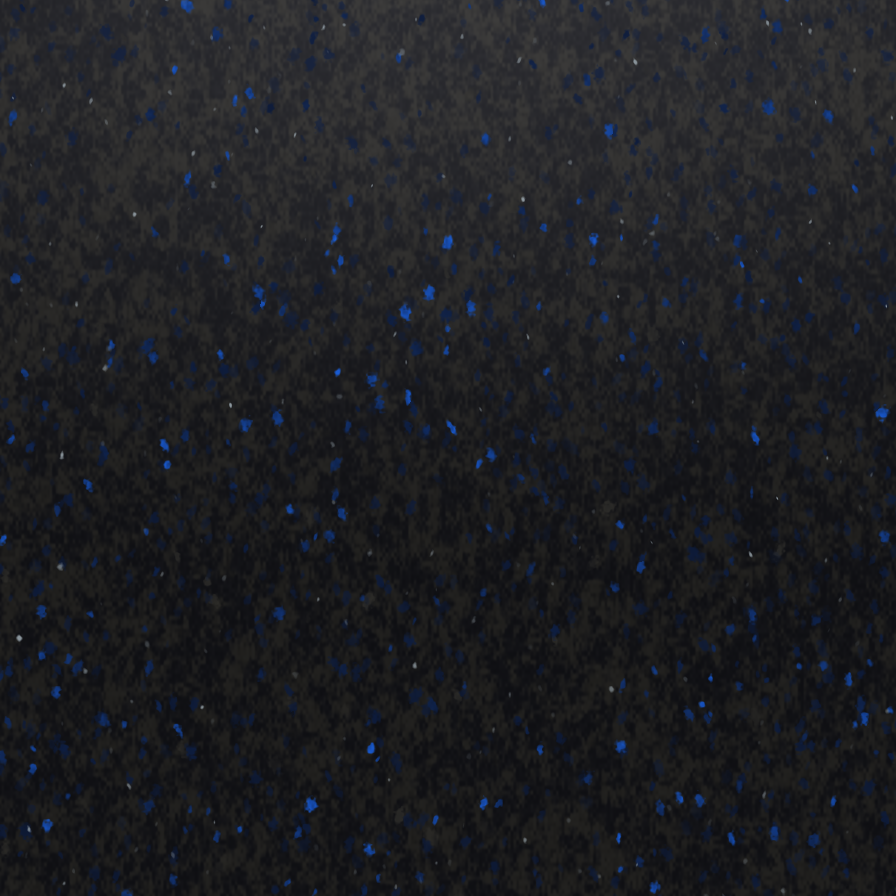
Give the GLSL for this texture, as a Shadertoy shader.

```glsl
// Dark speckled stone with blue and pale mineral flecks, lit softly from above.
#define SHADOW_TONE vec3(0.066, 0.068, 0.082)
#define WARM_TONE   vec3(0.122, 0.119, 0.112)
#define LIGHT_TONE  vec3(0.112, 0.112, 0.116)
#define FAINT_BLUE  vec3(0.050, 0.105, 0.230)
#define VIVID_BLUE  vec3(0.090, 0.360, 0.850)
#define PALE_TONE   vec3(0.620, 0.670, 0.700)
#define OLIVE_TONE  vec3(0.215, 0.210, 0.190)
#define GRAIN_SCALE vec2(150.0, 95.0)
#define BLUE_CELLS  48.0
#define PALE_CELLS  40.0

float hash(vec2 p) {
    vec3 q = fract(vec3(p.xyx) * 0.1031);
    q += dot(q, q.yzx + 33.33);
    return fract((q.x + q.y) * q.z);
}

float valueNoise(vec2 p) {
    vec2 cell = floor(p);
    vec2 f = fract(p);
    f = f * f * (3.0 - 2.0 * f);
    float low = mix(hash(cell), hash(cell + vec2(1, 0)), f.x);
    float high = mix(hash(cell + vec2(0, 1)), hash(cell + vec2(1, 1)), f.x);
    return mix(low, high, f.y);
}

// Scattered ragged ellipses: x is coverage, y is a random value for the fleck.
vec2 flecks(vec2 uv, float cells, float density, float radius, float seed) {
    vec2 home = floor(uv * cells);
    float ragged = 0.9 * (valueNoise(uv * 330.0 + seed) - 0.5);
    float pixel = 1.0 / iResolution.y;
    vec2 best = vec2(0.0);
    for (int j = -1; j <= 1; j++)
    for (int i = -1; i <= 1; i++) {
        vec2 cell = home + vec2(i, j);
        vec2 id = cell + seed;
        float cluster = 0.35 + 1.3 * valueNoise(cell / cells * 9.0 + seed);
        if (hash(id) > density * cluster) continue;
        vec2 center = (cell + vec2(hash(id + 17.3), hash(id + 41.7))) / cells;
        float angle = 1.1 * (hash(id + 63.1) - 0.5);
        float size = radius * mix(0.5, 1.25, hash(id + 87.9));
        vec2 d = mat2(cos(angle), sin(angle), -sin(angle), cos(angle)) * (uv - center);
        d.x *= mix(1.2, 2.2, hash(id + 29.5));
        float soft = 0.3 + pixel / size;
        float cover = 1.0 - smoothstep(1.0 - soft, 1.0 + soft, length(d) / size + ragged);
        if (cover > best.x) best = vec2(cover, hash(id + 105.2));
    }
    return best;
}

void mainImage(out vec4 fragColor, in vec2 fragCoord) {
    vec2 uv = fragCoord / iResolution.y;
    float across = fragCoord.x / iResolution.x - 0.52;

    // Upright mineral grain in three sizes
    float coarse = valueNoise(uv * GRAIN_SCALE * 0.55 + 7.0);
    float medium = valueNoise(uv * GRAIN_SCALE + 31.0);
    float fine = valueNoise(uv * GRAIN_SCALE * 2.1 + 53.0);
    float patches = valueNoise(uv * 14.0 + 3.0);
    float grain = 0.36 * coarse + 0.38 * medium + 0.26 * fine;
    float warm = smoothstep(0.32, 0.75, grain + 0.14 * (patches - 0.5));
    vec3 color = mix(SHADOW_TONE, WARM_TONE, warm);
    color += 0.022 * (fine - 0.5);

    // Light falling from the upper edge, weaker toward the sides
    float light = smoothstep(0.32, 1.08, uv.y) * (1.0 - 1.1 * across * across);
    color += LIGHT_TONE * light;

    // Muted olive chips
    vec2 olive = flecks(uv, 26.0, 0.10, 0.008, 211.0);
    color = mix(color, OLIVE_TONE, olive.x * (0.1 + 0.5 * olive.y * olive.y));

    // Blue flecks: many faint, few vivid
    vec2 faint = flecks(uv, BLUE_CELLS, 0.36, 0.0068, 11.0);
    color = mix(color, FAINT_BLUE + 0.25 * LIGHT_TONE * light, faint.x * (0.25 + 0.6 * faint.y));
    vec2 vivid = flecks(uv, BLUE_CELLS, 0.15, 0.0062, 137.0);
    float glint = vivid.y * vivid.y * (0.65 + 0.5 * fine);
    color = mix(color, mix(FAINT_BLUE, VIVID_BLUE, glint), vivid.x * 0.9);

    // Tiny pale specks
    vec2 pale = flecks(uv, PALE_CELLS, 0.13, 0.0027, 307.0);
    color = mix(color, PALE_TONE, pale.x * (0.12 + 0.75 * pow(pale.y, 3.0)));

    fragColor = vec4(color, 1.0);
}
```
